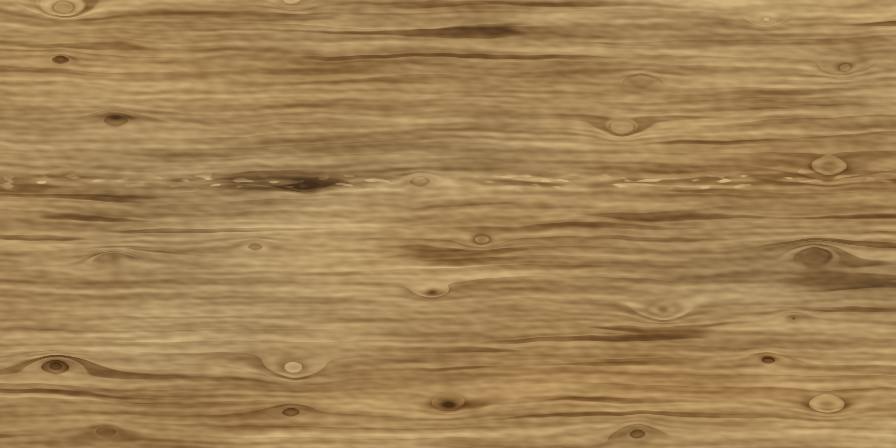
Reproduce this texture procedurally as a Shadertoy shader.

```glsl
// Rustic brown wood veneer with horizontal grain, eye-shaped knots and a rough seam.
// Knots raise bumps in a growth-height field; sharp late-wood lines and stretched
// gradient noise follow that field, so the grain flows around them.

const vec3 KNOT_BROWN = vec3(0.27, 0.18, 0.09);
const vec3 DARK_WOOD  = vec3(0.49, 0.36, 0.21);
const vec3 LIGHT_WOOD = vec3(0.76, 0.64, 0.44);
const vec3 WARM_TINT  = vec3(0.018, -0.003, -0.016);

const float BASE_TONE    = 0.60;
const float BROAD_AMOUNT = 0.36;
const float BAND_AMOUNT  = 0.46;
const float RING_AMOUNT  = 0.56;
const float FIBRE_AMOUNT = 0.40;
const float PORE_AMOUNT  = 0.26;
const float CRACK_AMOUNT = 0.60;
const float LINE_AMOUNT  = 0.42;
const float LINE_DENSITY = 36.0;

const vec2  KNOT_CELL    = vec2(0.40, 0.13);
const vec2  KNOT_RADIUS  = vec2(0.070, 0.029);
const vec2  CORE_RADIUS  = vec2(0.020, 0.009);
const vec2  STAIN_RADIUS = vec2(0.090, 0.012);
const float KNOT_CHANCE  = 0.72;
const float KNOT_HEIGHT  = 0.085;
const float SEAM_Y       = 0.595;
const float SEAM_WIDTH   = 0.016;

vec2 hash2(vec2 cell) {
    vec3 q = fract(cell.xyx * vec3(0.1031, 0.1030, 0.0973));
    q += dot(q, q.yzx + 33.33);
    return fract((q.xx + q.yz) * q.zy);
}

float cornerSlope(vec2 cell, vec2 offset) {
    float angle = 6.2832 * hash2(cell).x;
    return dot(vec2(cos(angle), sin(angle)), offset);
}

float gradientNoise(vec2 p) {
    vec2 i = floor(p), f = p - i;
    vec2 u = f * f * f * (f * (f * 6.0 - 15.0) + 10.0);
    vec2 e = vec2(1.0, 0.0);
    float low  = mix(cornerSlope(i, f), cornerSlope(i + e, f - e), u.x);
    float high = mix(cornerSlope(i + e.yx, f - e.yx), cornerSlope(i + e.xx, f - e.xx), u.x);
    return mix(low, high, u.y);
}

// Scattered knots: x = growth bump, y = dark core, z = stain, w = presence
vec4 knotField(vec2 p) {
    vec4 field = vec4(0.0);
    vec2 home = floor(p / KNOT_CELL);
    for (int j = -1; j <= 1; j++)
    for (int i = -1; i <= 1; i++) {
        vec2 cell = home + vec2(i, j);
        vec2 kind = hash2(cell + 71.0);
        if (kind.x > KNOT_CHANCE) continue;
        vec2 centre = (cell + 0.25 + 0.5 * hash2(cell + 13.0)) * KNOT_CELL;
        float size = mix(0.45, 1.1, kind.y);
        vec2 d = (p - centre) / size;
        vec2 lens = d / KNOT_RADIUS;
        vec2 core = d / CORE_RADIUS;
        vec2 stain = (d - vec2(0.03, 0.0)) / STAIN_RADIUS;
        float side = kind.x < 0.5 * KNOT_CHANCE ? 1.0 : -1.0;
        float darkness = smoothstep(0.2, 0.9, hash2(cell + 37.0).x);
        float bump = exp(-1.3 * (sqrt(lens.x * lens.x + 0.06) + lens.y * lens.y));
        field += vec4(side * size * KNOT_HEIGHT * bump,
                      darkness * exp(-dot(core, core)),
                      darkness * exp(-dot(stain, stain)), bump);
    }
    return field;
}

// Rough horizontal seam: dark torn fibres with pale flecks
float seamTone(vec2 p) {
    float wander = 0.016 * gradientNoise(vec2(p.x * 2.3, 4.5))
                 + 0.008 * gradientNoise(vec2(p.x * 11.0, 8.5));
    float s = (p.y - SEAM_Y - wander) / SEAM_WIDTH;
    float band = exp(-s * s) * smoothstep(-0.4, 0.15, gradientNoise(vec2(p.x * 2.6, 17.3)));
    float torn = gradientNoise(p * vec2(8.0, 70.0) + 5.0);
    float fleck = gradientNoise(p * vec2(27.0, 98.0) + 31.0);
    return band * (0.8 * smoothstep(0.15, 0.35, fleck) - 0.75 * smoothstep(-0.2, 0.2, torn));
}

// Late wood: slowly darkening towards each ring's sharp edge
float lateWood(float phase) {
    float width = max(fwidth(phase), 0.02);
    float saw = fract(phase);
    float line = pow(saw, 3.0) * smoothstep(0.0, width, 1.0 - saw);
    return mix(line, 0.25, smoothstep(0.3, 0.7, width));
}

void mainImage(out vec4 fragColor, in vec2 fragCoord) {
    vec2 p = fragCoord / iResolution.y;

    // Gentle waves, then knots, bend the grain
    vec2 bent = p + vec2(0.0, 0.020 * gradientNoise(p * vec2(1.4, 3.0) + 9.0)
                            + 0.008 * gradientNoise(p * vec2(4.5, 10.0) + 3.0)
                            + 0.003 * gradientNoise(p * vec2(17.0, 34.0)));
    vec4 knot = knotField(bent);
    float x = p.x;
    float growth = bent.y + knot.x;
    float fibreY = bent.y + 0.35 * knot.x;

    // Grain layers from broad bands down to pores
    float broad = gradientNoise(vec2(x * 0.9, growth * 6.0 + 2.3));
    float band  = gradientNoise(vec2(x * 1.5 + 7.0, growth * 23.0));
    float ring  = gradientNoise(vec2(x * 2.2 + 19.0, growth * 58.0));
    float fibre = gradientNoise(vec2(x * 6.0, fibreY * 107.0 + 41.0));
    float pore  = gradientNoise(vec2(x * 31.0 + p.y * 9.0, p.y * 103.0 + x * 2.7 + 67.0));
    float tone = BASE_TONE + BROAD_AMOUNT * broad + BAND_AMOUNT * band
               + RING_AMOUNT * ring + FIBRE_AMOUNT * fibre + PORE_AMOUNT * pore;

    // Continuous ring lines, strongest in the knots
    float spacing = 1.6 * gradientNoise(vec2(x * 0.8 + 5.0, growth * 9.0 + 30.0));
    float strength = smoothstep(-0.2, 0.4, gradientNoise(vec2(x * 1.3, growth * 11.0 + 95.0)));
    float eye = smoothstep(0.1, 0.55, knot.w);
    tone -= LINE_AMOUNT * (strength + 1.3 * eye) * lateWood(growth * LINE_DENSITY + spacing);

    // Clustered dark cracks, knot cores and stains
    float cluster = smoothstep(-0.08, 0.3, gradientNoise(vec2(x * 1.2 + 3.0, growth * 5.0 + 50.0)));
    float crack = smoothstep(0.17, 0.32, gradientNoise(vec2(x * 2.4, growth * 52.0 + 80.0)));
    tone -= CRACK_AMOUNT * cluster * crack;
    tone -= knot.y * (0.85 + 1.2 * fibre);
    tone -= knot.z * (0.35 + 1.5 * ring);
    tone += seamTone(p);

    // Tone to wood colour, with drifting warmth
    vec3 colour = mix(DARK_WOOD, LIGHT_WOOD, clamp(tone, 0.0, 1.2));
    colour = mix(colour, KNOT_BROWN, clamp(-tone / 0.8, 0.0, 1.0));
    colour += WARM_TINT * 1.5 * gradientNoise(vec2(x * 1.1, growth * 4.0 + 120.0));
    fragColor = vec4(colour, 1.0);
}
```
